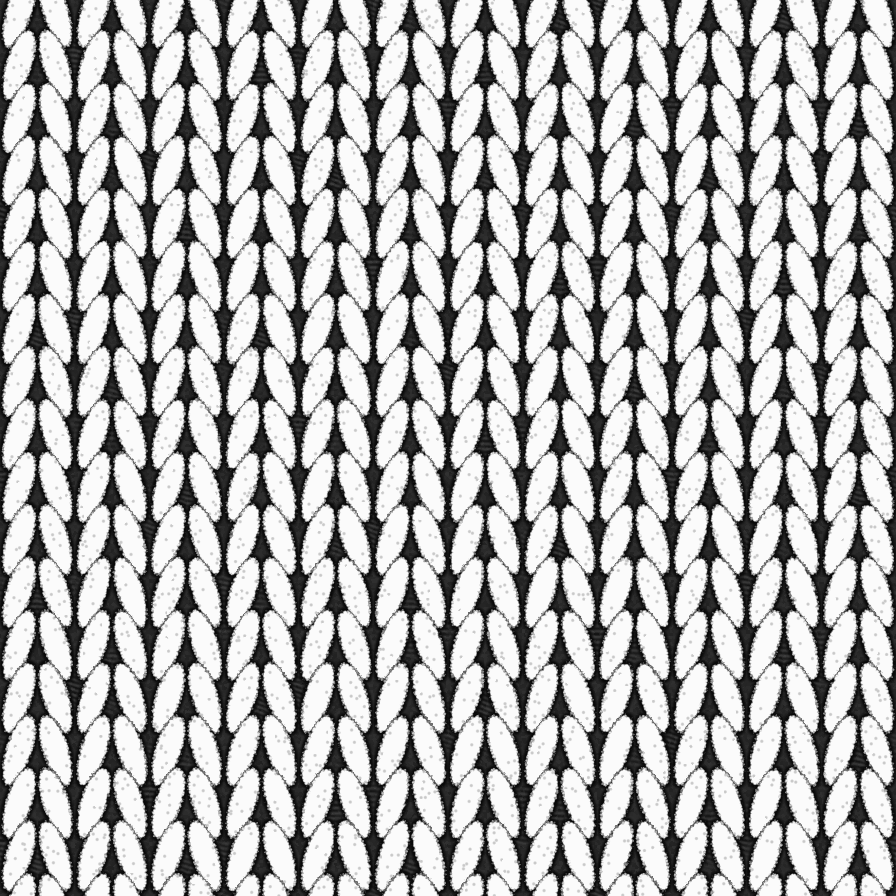
A WebGL 1 fragment shader for this texture:

```glsl
precision highp float;

uniform vec2 u_resolution;

const float TAU = 6.2831853;
const float WALES = 12.0;               // V columns across
const float ROWS = 17.0;                // stitches down
const float ROW_PHASE = 0.76;
const vec2 LEG_RADII = vec2(0.0151, 0.0414);
const float LEG_TILT = 0.315;           // radians from vertical
const float LEG_TAPER = 0.08;           // narrower toward the lower end
const float SIZE_VARIATION = 0.025;
const float EDGE_FADE = 0.0036;         // shaded rim of each leg
const float GAP_FADE = 0.0052;
const float FUZZ = 0.0036;
const float FUZZ_CELLS = 300.0;
const float SPECK_CELLS = 150.0;
const float YARN = 0.985;
const float RIM = 0.30;
const float GAP_DARK = 0.035;
const float GAP_LIGHT = 0.16;

float hash(vec2 p) {
    return fract(sin(dot(p, vec2(127.1, 311.7))) * 43758.547);
}

// Wrapping cellular noise: distance to the nearest point, and its random id
vec2 cellular(vec2 uv, float cells) {
    vec2 p = uv * cells;
    vec2 base = floor(p);
    vec2 nearest = vec2(9.0, 0.0);
    for (int j = -1; j <= 1; j++) {
        for (int i = -1; i <= 1; i++) {
            vec2 cell = base + vec2(float(i), float(j));
            vec2 key = mod(cell, cells);
            vec2 jitter = vec2(hash(key), hash(key + 17.3));
            float dist = length(cell + jitter - p);
            if (dist < nearest.x) nearest = vec2(dist, hash(key + 41.9));
        }
    }
    return nearest;
}

// Approximate signed distance to a tilted, slightly tapered ellipse
float legDistance(vec2 p, float size) {
    float s = sin(LEG_TILT);
    float c = cos(LEG_TILT);
    vec2 q = vec2(c * p.x - s * p.y, s * p.x + c * p.y);
    vec2 r = LEG_RADII * size;
    r.x *= 1.0 + LEG_TAPER * clamp(q.y / r.y, -1.0, 1.0);
    float k = length(q / r);
    return k * (k - 1.0) / max(length(q / (r * r)), 0.001);
}

// Faint ripples that show in some of the gaps
float gapStreaks(vec2 uv) {
    float bend = 1.5 * sin(TAU * (24.0 * uv.x + 5.0 * uv.y));
    float ripple = sin(TAU * (36.0 * uv.x + 170.0 * uv.y) + bend);
    float patches = sin(TAU * (5.0 * uv.x + 3.0 * uv.y))
                  + sin(TAU * (7.0 * uv.y - 4.0 * uv.x));
    return ripple * smoothstep(0.2, 1.6, patches);
}

void main() {
    vec2 uv = gl_FragCoord.xy / u_resolution;
    float pixel = 1.0 / min(u_resolution.x, u_resolution.y);
    vec2 fiber = cellular(uv, FUZZ_CELLS);
    vec2 speck = cellular(uv, SPECK_CELLS);

    // Mirror every second leg so that pairs form a V
    float legs = 2.0 * WALES;
    float column = floor(uv.x * legs);
    float x = (fract(uv.x * legs) - 0.5) / legs;
    x *= 1.0 - 2.0 * mod(column, 2.0);
    float y = uv.y * ROWS - ROW_PHASE;
    float row = floor(y + 0.5);

    // Lower stitches lie over the ends of those above
    float yarn = 0.0;
    float cover = 0.0;
    float nearest = 1.0;
    for (int k = 1; k >= -1; k--) {
        float id = row + float(k);
        float random = hash(vec2(column, mod(id, ROWS)) + 5.0);
        float size = 1.0 + SIZE_VARIATION * (random - 0.5);
        float d = legDistance(vec2(x, (y - id) / ROWS), size);
        nearest = min(nearest, d);
        d += (fiber.x - 0.45) * FUZZ;
        float mask = smoothstep(0.9 * pixel, -0.9 * pixel, d);
        float shade = mix(RIM, YARN, smoothstep(0.0, EDGE_FADE, -d));
        yarn = mix(yarn, shade, mask);
        cover = max(cover, mask);
    }

    // Sparse gray flecks on the yarn
    float fleck = smoothstep(0.4, 0.1, speck.x) * step(0.78, speck.y);
    yarn *= 1.0 - 0.2 * fleck;

    // Gaps: black beside the yarn, grainy gray in the middle
    float depth = smoothstep(0.0, GAP_FADE, nearest);
    float grain = 0.06 * (fiber.y - 0.5) + 0.06 * gapStreaks(uv);
    float gap = mix(GAP_DARK, GAP_LIGHT + grain, depth);

    gl_FragColor = vec4(vec3(mix(gap, yarn, cover)), 1.0);
}
```
